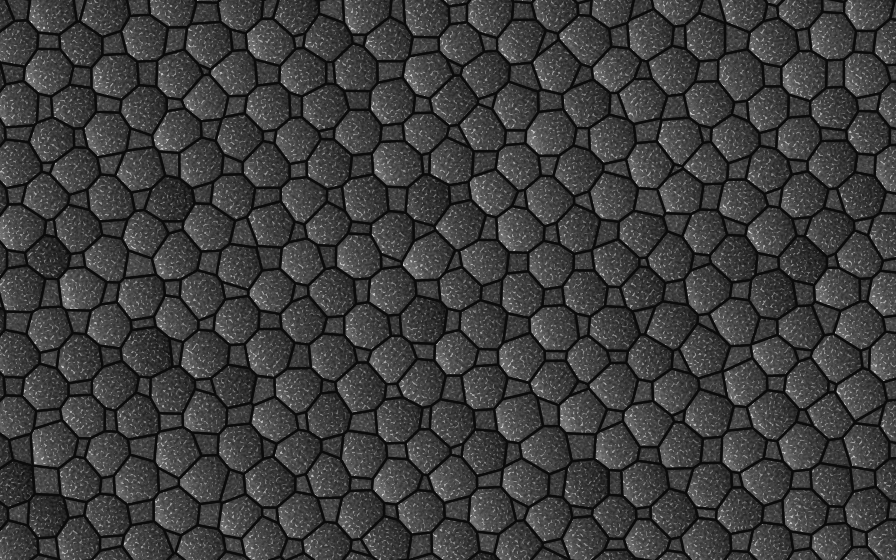
A Shadertoy shader for this texture:

```glsl
// Speckled grey cobbles: large rounded stones with small filler stones between them.

vec2 hash2(vec2 p)
{
    vec3 q = fract(p.xyx * vec3(0.1031, 0.1030, 0.0973));
    q += dot(q, q.yzx + 33.33);
    return fract((q.xx + q.yz) * q.zy);
}

float cornerSlope(vec2 corner, vec2 offset)
{
    float angle = 6.2832 * hash2(corner + 71.0).x;
    return dot(vec2(cos(angle), sin(angle)), offset);
}

float gradientNoise(vec2 p)
{
    vec2 i = floor(p), f = p - i;
    vec2 u = f * f * f * (f * (f * 6.0 - 15.0) + 10.0);
    vec2 e = vec2(1.0, 0.0);
    float low = mix(cornerSlope(i, f), cornerSlope(i + e, f - e), u.x);
    float high = mix(cornerSlope(i + e.yx, f - e.yx), cornerSlope(i + 1.0, f - 1.0), u.x);
    return mix(low, high, u.y);
}

// Large stones fill the even squares of a checkerboard, fillers the odd ones.
float isLarge(vec2 cell)
{
    return 1.0 - mod(cell.x + cell.y, 2.0);
}

vec2 stoneCentre(vec2 cell)
{
    return cell + 0.5 + 0.46 * (hash2(cell + 13.0) - 0.5);
}

// Squared distance less a weight, so that large stones push fillers back.
float powerDistance(vec2 p, vec2 cell)
{
    vec2 d = p - stoneCentre(cell);
    return dot(d, d) - isLarge(cell) * (0.34 + 0.14 * hash2(cell + 41.0).y);
}

void mainImage(out vec4 fragColor, in vec2 fragCoord)
{
    float pixel = 17.8 / iResolution.y;
    vec2 p = fragCoord * pixel + 40.0;
    vec2 base = floor(p);

    // Find the stone that owns this point.
    vec2 stone = base;
    float nearest = 1e3;
    for (int y = -2; y <= 2; y++)
    for (int x = -2; x <= 2; x++) {
        vec2 cell = base + vec2(x, y);
        float d = powerDistance(p, cell);
        if (d < nearest) { nearest = d; stone = cell; }
    }

    // Distance to the closest straight joint.
    vec2 centre = stoneCentre(stone);
    float edge = 1e3;
    for (int y = -2; y <= 2; y++)
    for (int x = -2; x <= 2; x++) {
        vec2 cell = stone + vec2(x, y);
        if (x == 0 && y == 0) continue;
        float gap = powerDistance(p, cell) - nearest;
        edge = min(edge, 0.5 * gap / length(stoneCentre(cell) - centre));
    }

    // Light from the left and below, with a shade of its own per stone.
    float large = isLarge(stone);
    vec2 random = hash2(stone + 97.0);
    float side = dot(p - centre, vec2(-0.92, -0.39));
    float tone = 0.255 + mix(0.07, 0.13, large) * side;
    tone += 0.09 * large * smoothstep(0.25, 0.75, side);
    tone *= mix(0.87, 1.1, random.x) * (1.0 - 0.25 * large * step(0.95, random.y));
    tone *= mix(0.85, 1.0, smoothstep(0.0, 0.16, edge));

    // Fine grain and bright mineral specks, strongest on the lit side.
    vec2 q = mat2(0.8, 0.6, -0.6, 0.8) * p;
    float grain = gradientNoise(q * 11.3);
    float speck = smoothstep(0.12, 0.5, gradientNoise(q * 12.1 + 200.0));
    tone += 0.12 * grain + speck * mix(0.15, 0.28 + 0.16 * side, large);

    // Dark joints.
    float joint = smoothstep(0.042 - 0.6 * pixel, 0.042 + 0.6 * pixel, edge);
    fragColor = vec4(vec3(mix(0.045, tone, joint)), 1.0);
}
```
